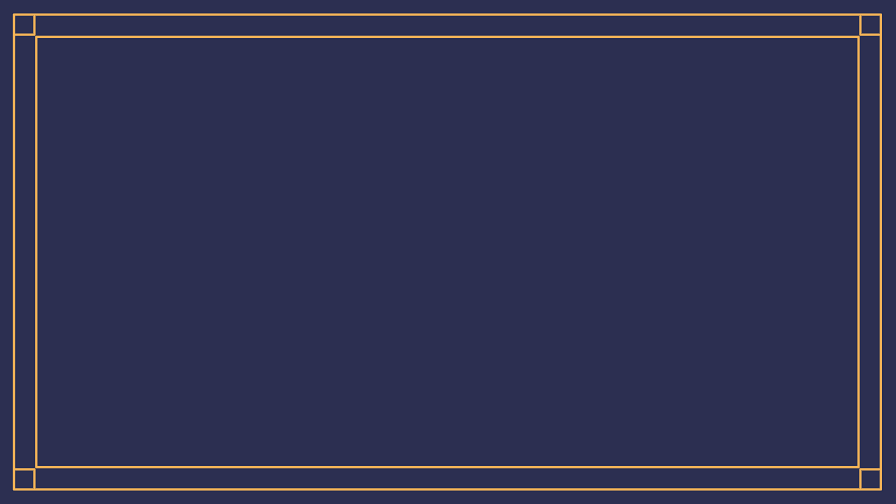
Write a Shadertoy shader that draws this background.

```glsl
// A navy panel with a thin gold double frame and a small square in each corner.
// Folding the plane about the frame's center makes one corner serve all four;
// box distances give the lines, each edged by a faint deep-blue fringe.

// Signed distance to an axis-aligned box centered on the origin.
float boxDistance(vec2 p, vec2 halfSize) {
    vec2 d = abs(p) - halfSize;
    return length(max(d, 0.0)) + min(max(d.x, d.y), 0.0);
}

// Antialiased coverage of a stroke around the zero distance.
float stroke(float dist, float halfWidth, float pixel) {
    return clamp(0.5 + (halfWidth - dist) / pixel, 0.0, 1.0);
}

void mainImage(out vec4 fragColor, in vec2 fragCoord) {
    // The canvas is 432 units tall and the frame sits in its middle.
    float pixel = 432.0 / iResolution.y;
    vec2 p = (fragCoord - 0.5 * iResolution.xy) * pixel + vec2(0.5, 0.0);
    vec2 folded = abs(p);

    // Nearest line of the outer frame, inner frame and corner squares.
    float outer = abs(boxDistance(p, vec2(371.5, 203.5)));
    float inner = abs(boxDistance(p, vec2(352.4, 184.4)));
    float corner = abs(boxDistance(folded - vec2(362.75, 194.9), vec2(8.75, 8.6)));
    float nearest = min(min(outer, inner), corner);

    // Background, fringe, then the gold lines on top.
    vec3 navy = vec3(0.173, 0.185, 0.318);
    vec3 deepBlue = vec3(0.11, 0.15, 0.32);
    vec3 gold = vec3(0.98, 0.72, 0.34);
    vec3 color = mix(navy, deepBlue, stroke(nearest, 2.0, pixel));
    color = mix(color, gold, stroke(nearest, 1.0, pixel));

    fragColor = vec4(color, 1.0);
}
```
